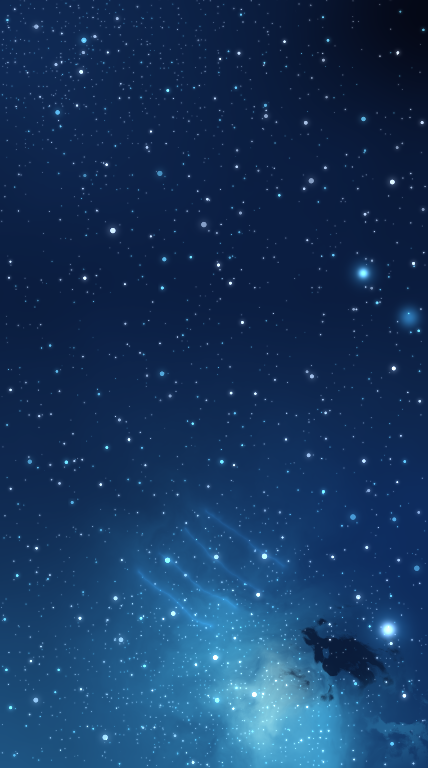
Write a Shadertoy shader that draws this background.

```glsl
// Deep blue starry sky with a glowing cyan nebula rising from the lower edge.

const vec3 BLACK_BLUE = vec3(0.015, 0.025, 0.075);
const vec3 NAVY       = vec3(0.040, 0.110, 0.245);
const vec3 DEEP_BLUE  = vec3(0.058, 0.155, 0.310);
const vec3 ROYAL      = vec3(0.050, 0.165, 0.365);
const vec3 HAZE       = vec3(0.125, 0.355, 0.545);
const vec3 TEAL       = vec3(0.140, 0.390, 0.580);
const vec3 CYAN       = vec3(0.230, 0.600, 0.780);
const vec3 PALE       = vec3(0.560, 0.860, 0.930);

float hash(vec2 p) {
    return fract(sin(dot(p, vec2(127.1, 311.7))) * 43758.5453);
}

float noise(vec2 p) {
    vec2 i = floor(p), f = fract(p);
    f = f * f * (3.0 - 2.0 * f);
    return mix(mix(hash(i), hash(i + vec2(1, 0)), f.x),
               mix(hash(i + vec2(0, 1)), hash(i + vec2(1, 1)), f.x), f.y);
}

float fbm(vec2 p) {
    float sum = 0.0, amp = 0.5;
    for (int i = 0; i < 6; i++) {
        sum += amp * noise(p);
        p = mat2(1.6, 1.2, -1.2, 1.6) * p + 7.3;
        amp *= 0.5;
    }
    return sum;
}

// Soft elliptical spot
float blob(vec2 p, vec2 centre, vec2 size) {
    vec2 d = (p - centre) / size;
    return exp(-dot(d, d));
}

float segmentDistance(vec2 p, vec2 a, vec2 b) {
    vec2 pa = p - a, ba = b - a;
    return length(pa - ba * clamp(dot(pa, ba) / dot(ba, ba), 0.0, 1.0));
}

// One star at most per grid cell, kept clear of the cell edges
vec3 starLayer(vec2 p, float cells, float radius, float density, float seed, float pixel) {
    vec2 id = floor(p * cells) + seed;
    vec2 offset = 0.2 + 0.6 * vec2(hash(id + 3.1), hash(id + 8.7));
    float size = radius * mix(0.55, 1.1, hash(id + 5.3));
    float d = length(fract(p * cells) - offset) / cells;
    float core = 1.0 - smoothstep(size - 0.6 * pixel, size + 0.6 * pixel, d);
    float halo = 0.22 * exp(-d * d / (size * size * 4.0));
    float light = mix(0.45, 1.0, hash(id + 1.9)) * step(hash(id), density);
    vec3 tint = mix(vec3(0.45, 0.86, 0.94), vec3(0.94, 0.98, 1.0), step(0.3, hash(id + 6.2)));
    return tint * light * max(core, halo);
}

vec3 skyColor(vec2 p, float h) {
    vec3 c = mix(HAZE, DEEP_BLUE, smoothstep(-0.08, 0.43, h));
    c = mix(c, NAVY, smoothstep(0.42, 0.65, h));
    c = mix(c, ROYAL, 0.9 * smoothstep(0.35, 0.85, p.x) * (1.0 - smoothstep(0.3, 0.52, h)));
    c = mix(c, DEEP_BLUE * 1.08, 0.85 * blob(p, vec2(0.12, 1.66), vec2(0.42, 0.38)));
    c = mix(c, BLACK_BLUE, 0.95 * blob(p, vec2(1.02, 1.77), vec2(0.27, 0.24)));
    return c * (0.90 + 0.20 * fbm(p * 3.0));
}

vec3 addNebula(vec3 c, vec2 p) {
    vec2 warp = vec2(fbm(p * 4.0), fbm(p * 4.0 + 19.0)) - 0.5;
    vec2 q = p + 0.22 * warp;
    float cloud = fbm(q * 7.0 + 2.0 * warp);
    float grain = fbm(p * 28.0 + 6.0 * warp);

    // Wide plume, bright body and hot core
    float plume = 0.75 * blob(q, vec2(0.50, 0.36), vec2(0.24, 0.30))
                + 0.90 * blob(q, vec2(0.60, 0.10), vec2(0.32, 0.27));
    float body = blob(q, vec2(0.62, 0.10), vec2(0.19, 0.20))
               + 0.45 * blob(q, vec2(0.56, 0.36), vec2(0.13, 0.15));
    float core = blob(q, vec2(0.61, 0.15), vec2(0.075, 0.095));
    c = mix(c, TEAL, clamp(plume * (0.25 + 1.3 * cloud), 0.0, 0.95));
    c = mix(c, CYAN, clamp(body * (1.5 * cloud + 0.7 * grain - 0.25), 0.0, 1.0));
    c = mix(c, CYAN * 1.08, 0.85 * blob(q, vec2(0.70, 0.06), vec2(0.085, 0.07)));
    c = mix(c, PALE, clamp(core * (0.1 + 1.5 * grain), 0.0, 1.0));

    // Ragged dark dust on the right flank
    float dust = blob(p, vec2(0.80, 0.26), vec2(0.17, 0.13));
    c = mix(c, ROYAL * 0.85, 0.75 * dust * smoothstep(0.34, 0.58, cloud));
    c = mix(c, NAVY * 0.8, 0.85 * smoothstep(0.30, 0.46, dust * grain));
    float wisps = blob(p, vec2(0.92, 0.10), vec2(0.12, 0.08));
    c = mix(c, TEAL, wisps * smoothstep(0.45, 0.65, grain));

    // Slanting filaments along the upper left edge
    for (int i = 0; i < 4; i++) {
        float k = float(i);
        vec2 a = vec2(0.33 + 0.055 * k, 0.46 + 0.05 * k);
        float d = segmentDistance(p + 0.09 * warp, a, a + vec2(0.17, -0.12));
        c += TEAL * (0.30 * exp(-d * 190.0) + 0.16 * exp(-d * 35.0)) * (0.3 + cloud);
    }
    return c;
}

void mainImage(out vec4 fragColor, in vec2 fragCoord) {
    vec2 p = fragCoord / iResolution.x;
    float h = fragCoord.y / iResolution.y;
    float pixel = 1.0 / iResolution.x;
    vec3 c = addNebula(skyColor(p, h), p);

    // Fine dust gathers in the upper left and around the nebula
    float dusty = blob(p, vec2(0.15, 1.68), vec2(0.35, 0.20))
                + blob(p, vec2(0.52, 0.20), vec2(0.34, 0.30));
    c += 0.38 * starLayer(p, 95.0, 0.0016, 0.04 + 0.34 * dusty, 11.0, pixel);
    c += 0.75 * starLayer(p, 38.0, 0.0021, 0.20 + 0.12 * dusty, 47.0, pixel);
    c += starLayer(p, 19.0, 0.0036, 0.20, 83.0, pixel);
    c += starLayer(p, 9.0, 0.0062, 0.24, 129.0, pixel);

    // Large soft lights on the right
    c += vec3(0.80, 0.88, 0.95) * blob(p, vec2(0.907, 0.323), vec2(0.016));
    c += 0.25 * CYAN * blob(p, vec2(0.907, 0.323), vec2(0.045));
    c += 0.85 * PALE * blob(p, vec2(0.849, 1.156), vec2(0.011));
    c += 0.40 * CYAN * blob(p, vec2(0.849, 1.156), vec2(0.026));
    c += 0.60 * CYAN * blob(p, vec2(0.956, 1.053), vec2(0.022));
    fragColor = vec4(clamp(c, 0.0, 1.0), 1.0);
}
```
